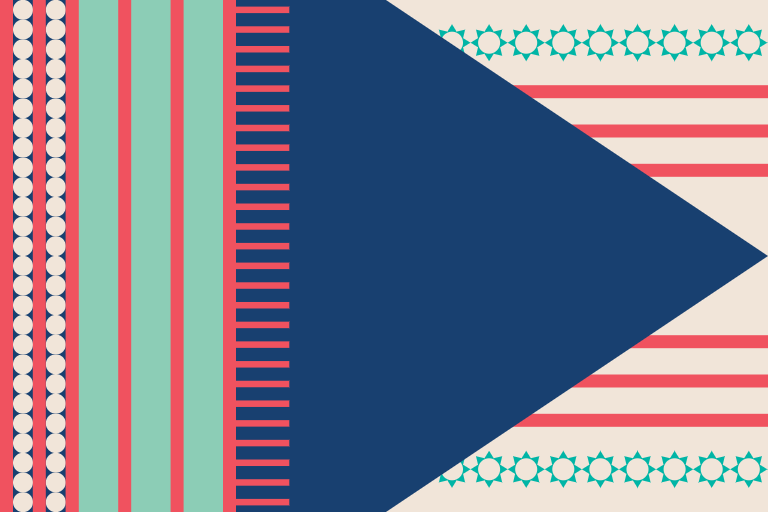
Write a WebGL 1 fragment shader that draws this background.

```glsl
precision highp float;

uniform vec2 u_resolution;

const vec2 GRID = vec2(768.0, 512.0);
const float PITCH = 512.0 / 26.0;
const float BAR_HALF = 6.5;

const vec3 NAVY = vec3(0.094, 0.251, 0.439);
const vec3 CREAM = vec3(0.945, 0.898, 0.851);
const vec3 MINT = vec3(0.549, 0.804, 0.714);
const vec3 CORAL = vec3(0.941, 0.322, 0.373);
const vec3 TEAL = vec3(0.0, 0.710, 0.650);

// Signed offset from the nearest of evenly spaced centres
float repeatAround(float v, float centre, float period) {
  return mod(v - centre + 0.5 * period, period) - 0.5 * period;
}

float cover(float d, float pixel) {
  return clamp(0.5 - d / pixel, 0.0, 1.0);
}

float span(float v, float from, float to) {
  return abs(v - 0.5 * (from + to)) - 0.5 * (to - from);
}

// Ring of eight triangular rays around an empty disc
float sunRays(vec2 p, float inner, float outer) {
  float sector = 0.78539816;
  float angle = repeatAround(atan(p.y, p.x), 0.0, sector);
  float radius = length(p);
  vec2 q = radius * vec2(cos(angle), abs(sin(angle)));
  float slope = 0.62;
  float sides = (q.y - (outer - q.x) * slope) / sqrt(1.0 + slope * slope);
  return max(sides, inner - radius);
}

// Cream field with bars and rows of suns
vec3 rightField(vec2 p, float pixel) {
  float rise = abs(p.y - 256.0);
  float bars = abs(repeatAround(rise, 125.0, 39.3)) - BAR_HALF;
  bars = max(bars, span(rise, 75.0, 180.0));
  vec3 color = mix(CREAM, CORAL, cover(bars, pixel));

  float spacing = 37.1;
  vec2 cell = vec2(repeatAround(p.x, 452.0, spacing), rise - 213.3);
  float suns = max(sunRays(cell, 11.0, 18.5), 433.0 - p.x);
  return mix(color, TEAL, cover(suns, pixel));
}

// Beaded columns, mint columns and the ladder of short ticks
vec3 leftBands(vec3 color, vec2 p, float pixel) {
  float row = repeatAround(p.y, 0.5 * PITCH, PITCH);

  float beads = length(vec2(repeatAround(p.x, 23.0, 32.8), row)) - 10.0;
  beads = max(beads, p.x - 72.0);
  color = mix(color, CREAM, cover(beads, pixel));

  color = mix(color, MINT, cover(span(p.x, 72.0, 229.5), pixel));

  float narrow = abs(repeatAround(p.x, 6.5, 32.8)) - BAR_HALF;
  float wide = abs(repeatAround(p.x, 72.3, 52.4)) - BAR_HALF;
  float bars = min(max(narrow, p.x - 80.0), max(wide, span(p.x, 65.0, 240.0)));
  color = mix(color, CORAL, cover(bars, pixel));

  float ticks = max(abs(row) - 3.25, span(p.x, 234.0, 289.3));
  return mix(color, CORAL, cover(ticks, pixel));
}

void main() {
  vec2 p = gl_FragCoord.xy / u_resolution * GRID;
  float pixel = GRID.y / u_resolution.y;

  // Navy wedge pointing right
  vec2 edge = vec2(256.0, 382.0);
  float wedge = dot(vec2(p.x - GRID.x, abs(p.y - 256.0)), normalize(edge));

  vec3 color = mix(rightField(p, pixel), NAVY, cover(wedge, pixel));
  color = leftBands(color, p, pixel);
  gl_FragColor = vec4(color, 1.0);
}
```
